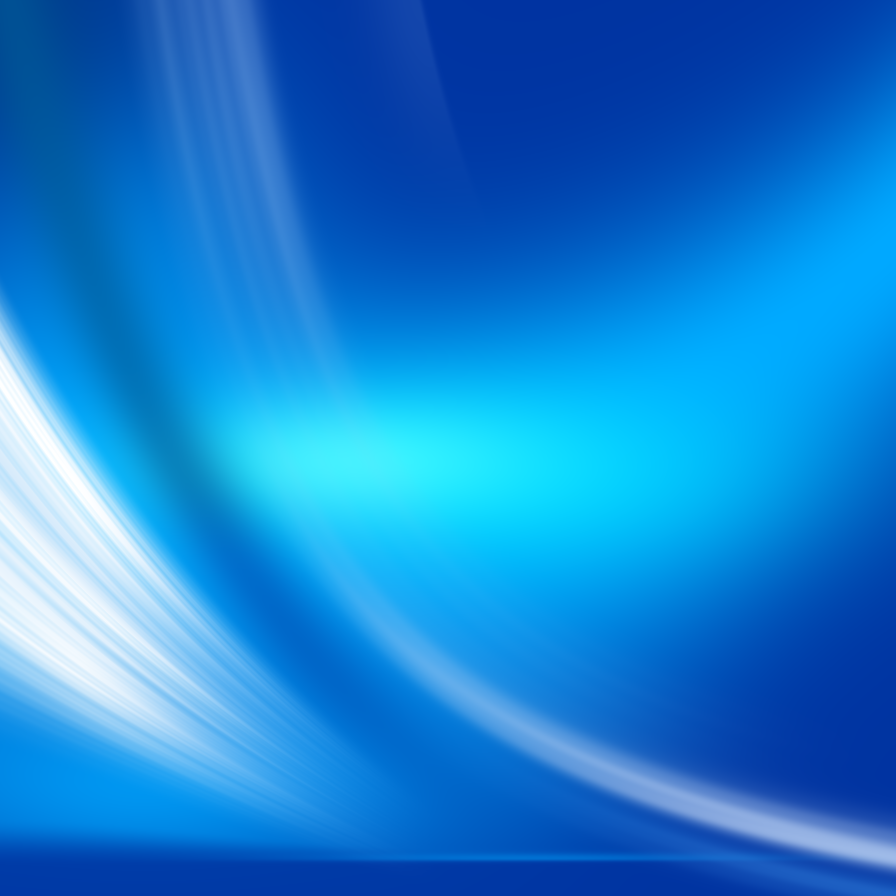
Write a Shadertoy shader that draws this background.

```glsl
#define DEEP vec3(0.0, 0.20, 0.63)
#define AZURE vec3(0.0, 0.66, 1.0)
#define CYAN vec3(0.0, 0.86, 1.0)
#define AQUA vec3(0.26, 0.98, 1.0)
#define TEAL vec3(0.0, 0.36, 0.60)
#define PALE vec3(0.62, 0.78, 0.96)
#define WHITE vec3(1.0)
#define FLOOR_Y 0.042
#define STREAK_FREQ 65.0
#define STREAK_DEPTH 0.45

vec2 hashGradient(vec2 p) {
    float h = fract(sin(dot(p, vec2(127.1, 311.7))) * 43758.5);
    return vec2(cos(6.2832 * h), sin(6.2832 * h));
}

float gradientNoise(vec2 p) {
    vec2 i = floor(p), f = fract(p);
    vec2 u = f * f * f * (f * (f * 6.0 - 15.0) + 10.0);
    float a = dot(hashGradient(i), f);
    float b = dot(hashGradient(i + vec2(1, 0)), f - vec2(1, 0));
    float c = dot(hashGradient(i + vec2(0, 1)), f - vec2(0, 1));
    float d = dot(hashGradient(i + vec2(1, 1)), f - vec2(1, 1));
    return mix(mix(a, b, u.x), mix(c, d, u.x), u.y);
}

// Soft elliptical glow
float glow(vec2 p, vec2 centre, vec2 radius) {
    vec2 q = (p - centre) / radius;
    return exp(-dot(q, q));
}

// Bell with its own width on each side
float strand(float d, float centre, float below, float above) {
    float q = (d - centre) / (d < centre ? below : above);
    return exp(-q * q);
}

// Approximate signed distance to (x + a)(y + b) = c
float hyperbola(vec2 p, float a, float b, float c) {
    vec2 q = p + vec2(a, b);
    return (q.x * q.y - c) / length(q);
}

vec3 backdrop(vec2 p) {
    // Bent band of light, wider underneath
    float bend = max(p.x - 0.42, 0.0);
    float d = p.y - 0.48 - 0.75 * bend * bend;
    float under = mix(0.42, 0.24, smoothstep(0.4, 1.0, p.x));
    vec3 col = mix(DEEP, AZURE, strand(d, 0.0, under, 0.20));
    col = mix(col, AZURE, 0.6 * glow(p, vec2(0.14, 0.70), vec2(0.19, 0.25)));
    col = mix(col, AZURE, 0.7 * glow(p, vec2(0.16, 0.12), vec2(0.25, 0.09)));
    col = mix(col, CYAN, 0.9 * glow(p, vec2(0.56, 0.47), vec2(0.30, 0.11)));
    col = mix(col, AQUA, 0.9 * glow(p, vec2(0.39, 0.485), vec2(0.20, 0.065)));
    col = mix(col, vec3(0.0, 0.22, 0.50), 0.75 * glow(p, vec2(0.0, 1.0), vec2(0.17, 0.20)));

    // Shadow valley beside the white sweep
    float valley = strand(hyperbola(p, 0.338, 0.478, 0.515), 0.0, 0.045, 0.05);
    vec3 shade = mix(vec3(0.0, 0.30, 0.70), TEAL, smoothstep(0.36, 0.48, p.y));
    col = mix(col, shade, 0.65 * valley * smoothstep(0.65, 0.3, p.x));

    // Dark floor with a thin bright horizon
    float softness = mix(0.045, 0.012, smoothstep(0.0, 0.5, p.x));
    float ground = 1.0 - smoothstep(FLOOR_Y - 0.01, FLOOR_Y + softness, p.y);
    col = mix(col, DEEP, 0.85 * ground);
    float horizon = strand(p.y, FLOOR_Y, 0.003, 0.006);
    return mix(col, AZURE, 0.45 * horizon * glow(p, vec2(0.6, FLOOR_Y), vec2(0.25)));
}

vec3 addRibbon(vec3 col, vec2 p) {
    float d = hyperbola(p, 0.0154, 0.150, 0.196);
    float along = p.x - p.y;
    float streak = 1.0 + STREAK_DEPTH * gradientNoise(vec2(d * STREAK_FREQ, along * 1.3));
    float lower = smoothstep(0.25, 0.5, p.x);
    float upper = smoothstep(0.45, 0.95, p.y);

    // Wide veil, then the bright core and its companions
    float veil = smoothstep(-0.03, 0.03, d) * (1.0 - smoothstep(0.09, 0.15, d));
    col = mix(col, PALE, veil * streak * (0.10 + 0.13 * upper) * smoothstep(1.0, 0.5, p.x));
    float edge = strand(d, 0.11, 0.04, 0.018);
    col = mix(col, PALE, 0.22 * edge * streak * smoothstep(0.35, 0.9, p.y));
    float core = strand(d, 0.0, 0.016, 0.030);
    vec3 coreTint = mix(PALE, vec3(0.74, 0.83, 0.96), lower);
    col = mix(col, coreTint, core * streak * lower * mix(0.42, 0.78, smoothstep(0.4, 0.9, p.x)));
    float trail = strand(d, -0.045, 0.02, 0.02);
    col = mix(col, vec3(0.25, 0.58, 0.92), 0.4 * trail * streak * smoothstep(0.4, 0.9, p.x));
    float wisp = strand(d, 0.287, 0.05, 0.004);
    return mix(col, PALE, 0.12 * wisp * smoothstep(0.72, 1.0, p.y));
}

vec3 addWhiteSweep(vec3 col, vec2 p) {
    // v runs from the lower border (0) to the upper border (1)
    float top = 1.291 / (p.x + 0.818) - 0.888;
    float base = 0.23 - 0.52 * p.x + 0.16 * p.x * p.x;
    float v = (p.y - base) / max(top - base, 0.02);
    float streak = gradientNoise(vec2(v * 22.0, p.x * 2.5));
    float fine = gradientNoise(vec2(v * 60.0 + 9.0, p.x * 1.5));

    float body = smoothstep(-0.14, 0.22, v) * (1.0 - smoothstep(0.80, 1.02, v));
    float fade = 1.0 - smoothstep(0.08, 0.50, p.x);
    vec3 tint = mix(vec3(0.30, 0.66, 0.96), vec3(0.80, 0.90, 0.98), fade);
    float whiteness = strand(v, 0.76, 0.16, 0.14) * smoothstep(0.26, 0.08, p.x);
    whiteness += 0.75 * strand(v, 0.44, 0.08, 0.05) * smoothstep(0.36, 0.12, p.x);
    whiteness += 0.85 * strand(v, 0.20, 0.14, 0.14) * smoothstep(0.25, 0.05, p.x);
    tint = mix(tint, WHITE, clamp(whiteness, 0.0, 1.0));
    float cover = body * fade * (0.95 + 0.30 * streak + 0.20 * fine);
    return mix(col, tint, clamp(cover, 0.0, 1.0));
}

void mainImage(out vec4 fragColor, in vec2 fragCoord) {
    vec2 p = fragCoord / iResolution.xy;
    vec3 col = backdrop(p);
    col = addRibbon(col, p);
    col = addWhiteSweep(col, p);
    fragColor = vec4(clamp(col, 0.0, 1.0), 1.0);
}
```
